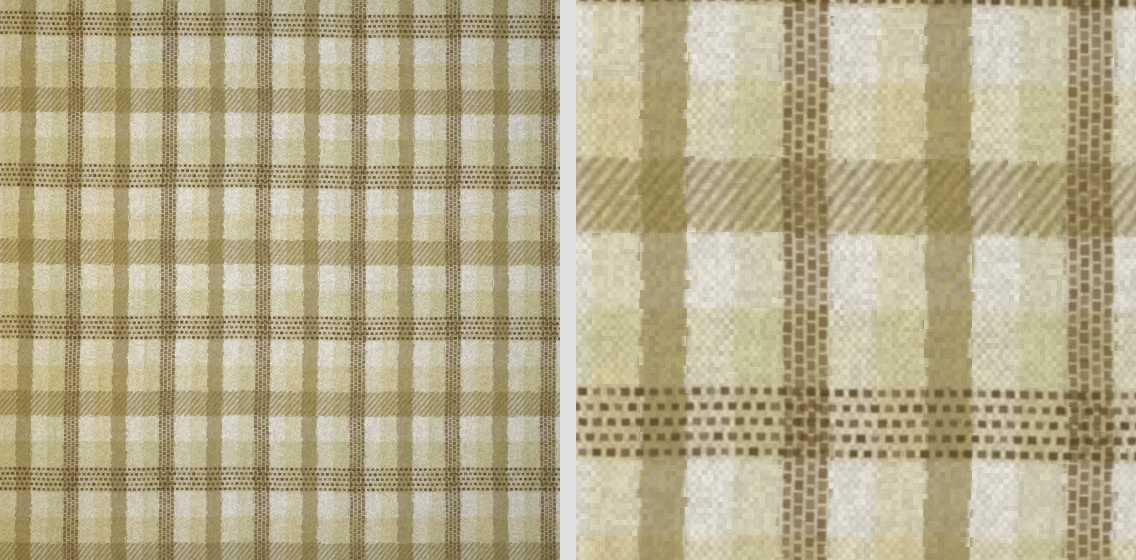
Left: the whole. Right: its middle third, enlarged.
Give the GLSL for this texture, as a WebGL 1 fragment shader.

```glsl
precision highp float;
// Woven check cloth: six equal stripes per repeat, run both across and down.
// Warp and weft colours are blended by a twill, then brown stitches are laid
// over one stripe each way, and soft uneven light falls on the whole.

uniform vec2 u_resolution;

const float TAU = 6.2831853;

float hash(vec2 p) {
  return fract(sin(dot(p, vec2(41.3, 289.1))) * 4375.85);
}

// Coverage of stripe number i in a repeat of six
float band(float s, float i, float soft) {
  float d = abs(mod(s - i + 2.5, 6.0) - 3.0);
  return 1.0 - smoothstep(0.5 - soft, 0.5 + soft, d);
}

// Dyed yarn: olive, white, pale green, tan, white, cream
vec3 yarn(float s, float soft) {
  vec3 c = vec3(0.850, 0.835, 0.795);
  c = mix(c, vec3(0.595, 0.535, 0.345), band(s, 0.0, soft));
  c = mix(c, vec3(0.760, 0.745, 0.590), band(s, 2.0, soft));
  c = mix(c, vec3(0.755, 0.700, 0.545), band(s, 3.0, soft));
  return mix(c, vec3(0.800, 0.755, 0.590), band(s, 5.0, soft));
}

// One soft stitch per unit cell, each of its own size and strength
float stitch(vec2 q, vec2 halfSize, vec2 soft) {
  float vary = hash(floor(q));
  vec2 d = abs(fract(q) - 0.5) - halfSize * mix(0.85, 1.1, vary);
  vec2 c = 1.0 - smoothstep(-soft, soft, d);
  return c.x * c.y * mix(0.6, 1.0, fract(vary * 7.0));
}

void main() {
  vec2 uv = gl_FragCoord.xy / u_resolution;
  vec2 p = vec2(uv.x, 1.0 - uv.y);

  // Slight skew and waviness of the cloth
  vec2 cloth = p + vec2(0.013 * p.y * (1.0 - p.x), -0.009 * p.x * (1.0 - p.y));
  cloth += 0.0008 * sin(p.yx * vec2(17.0, 13.0) + vec2(1.0, 2.5));
  cloth += 0.0004 * sin(p.yx * vec2(61.0, 47.0));

  // Stripe coordinates and the size of a pixel in them
  vec2 repeatSize = vec2(0.1685, 0.2715);
  vec2 s = (cloth - vec2(0.038, 0.1537)) / repeatSize * 6.0;
  vec2 px = 6.0 / (repeatSize * u_resolution);
  vec2 soft = max(px, vec2(0.08, 0.06));

  // Each crossing thread shifts the stripe edges a little
  vec2 thread = floor(s * vec2(5.0, 8.0));
  vec2 edge = s + vec2(0.13, 0.08) * (vec2(hash(vec2(thread.y, floor(s.x))),
                                           hash(vec2(thread.x, floor(s.y)) + 31.0)) - 0.5);

  // Broken twill in the olive stripes, fine plain weave elsewhere
  vec2 olive = vec2(band(edge.x, 0.0, soft.x), band(edge.y, 0.0, soft.y));
  float twill = sin(TAU * 3.0 * (s.x + 1.3 * s.y)) * mix(0.55, 1.1, hash(thread + 3.0));
  float plain = sin(TAU * 5.0 * s.x) * sin(TAU * 7.0 * s.y);
  float twillAmount = max(olive.y, 0.7 * olive.x);
  float warpShare = 0.5 + 0.22 * olive.x - 0.06 * olive.y
                  + mix(0.14 * plain, 0.15 * twill, twillAmount);
  vec3 color = mix(yarn(edge.y, soft.y), yarn(edge.x, soft.x), warpShare);
  color *= 1.0 + 0.03 * plain + 0.06 * twill * twillAmount;

  // Brown brick stitches down the warp, nearly joined along each thread
  vec2 brick = vec2(s.x * 4.0, s.y * 6.0 + 0.5 * mod(floor(s.x * 4.0), 2.0));
  float warpStitch = stitch(brick, vec2(0.34, 0.39), max(px * vec2(2.5, 3.5), 0.15));
  color = mix(color, vec3(0.42, 0.34, 0.20),
              band(edge.x, 3.0, soft.x) * (0.16 + 0.64 * warpStitch));

  // Rows of dark dots along the weft
  vec2 dots = vec2(s.x * 10.0 / 3.0 + 0.5 * mod(floor(s.y * 5.0), 2.0), s.y * 5.0);
  float weftStitch = stitch(dots, vec2(0.30, 0.25), max(px * vec2(2.2, 3.5), 0.15));
  color = mix(color, vec3(0.33, 0.26, 0.14),
              band(s.y, 3.0, soft.y) * (0.05 + 0.80 * weftStitch));

  // Uneven yarn: slubs along each thread, fibre grain and a faint mottle
  float slub = hash(vec2(thread.x, floor(s.y * 1.5)))
             + hash(vec2(floor(s.x * 0.8), thread.y) + 57.0) - 1.0;
  float grain = hash(floor(s * vec2(9.0, 14.0)) + 19.0) - 0.5;
  float mottle = sin(9.0 * p.x + 4.0 * sin(7.0 * p.y)) * sin(11.0 * p.y + 2.0);
  color *= 1.0 + 0.03 * slub + 0.10 * grain + 0.008 * mottle;

  // Light: brightest near the middle, warm at the left, cooler at the right
  vec2 fromLight = uv - vec2(0.44, 0.54);
  vec3 tint = mix(vec3(1.0, 0.975, 0.88), vec3(0.99, 0.99, 0.985),
                  smoothstep(0.0, 0.42, uv.x));
  color *= tint * (1.015 - 0.30 * dot(fromLight, fromLight));

  gl_FragColor = vec4(color, 1.0);
}
```
